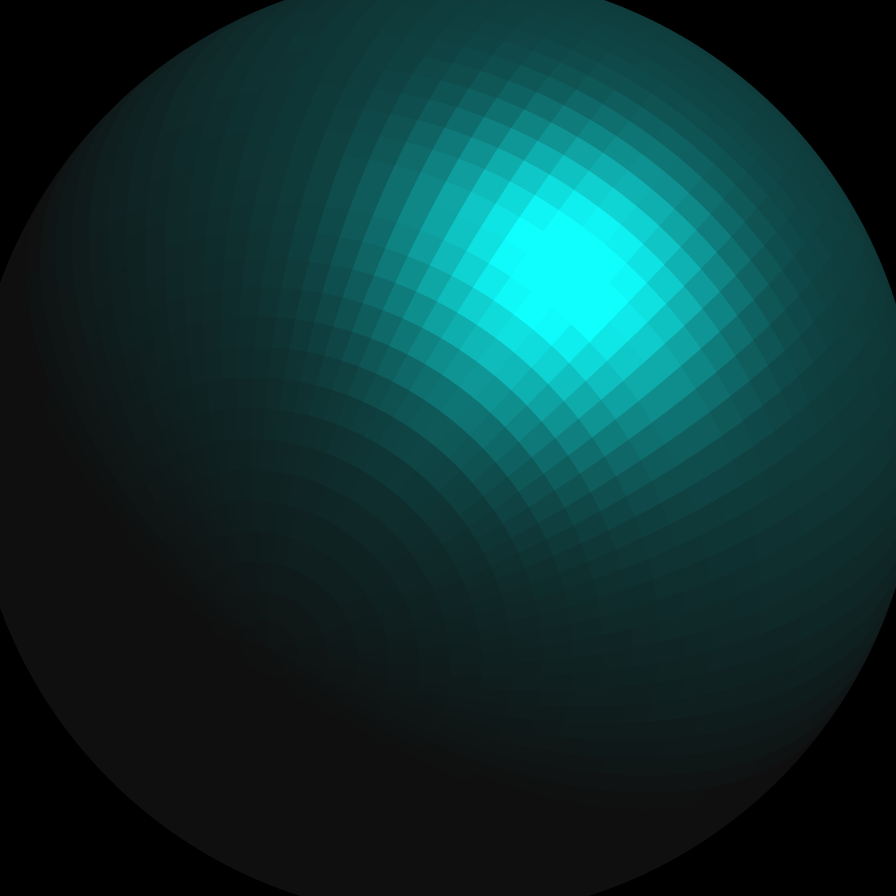
A Shadertoy shader for this background:

```glsl
// A faceted dark sphere with a cyan highlight, tiled in rings around a tilted pole.

const float STEP = 6.2831853 / 96.0;  // angular size of one facet

// Snap a unit normal to the centre of its latitude-longitude facet
vec3 facetNormal(vec3 n) {
    vec3 pole = normalize(vec3(-0.37, -0.43, 0.823));
    vec3 east = normalize(cross(vec3(0.0, 1.0, 0.0), pole));
    vec3 north = cross(pole, east);

    float polar = acos(clamp(dot(n, pole), -1.0, 1.0));
    float around = atan(dot(n, north), dot(n, east));
    polar = (floor(polar / STEP) + 0.5) * STEP;
    around = (floor(around / STEP) + 0.5) * STEP;

    vec3 outward = cos(around) * east + sin(around) * north;
    return cos(polar) * pole + sin(polar) * outward;
}

// Ambient grey plus cyan diffuse and specular light
vec3 shadeSphere(vec2 uv) {
    vec2 p = (uv - vec2(0.496, 0.503)) / 0.528;
    float r2 = dot(p, p);
    if (r2 > 1.0) return vec3(0.0);

    vec3 normal = facetNormal(vec3(p, sqrt(1.0 - r2)));
    vec3 light = normalize(vec3(0.46, 0.65, 0.61));
    vec3 halfway = normalize(light + vec3(0.0, 0.0, 1.0));
    float diffuse = 0.21 * max(dot(normal, light), 0.0);
    float specular = 0.85 * pow(max(dot(normal, halfway), 0.0), 17.0);
    return min(vec3(0.06) + vec3(0.0, 1.0, 1.0) * (diffuse + specular), 1.0);
}

void mainImage(out vec4 fragColor, in vec2 fragCoord) {
    // Average a 3 by 3 grid of samples to smooth the facet edges
    vec3 color = vec3(0.0);
    for (int i = 0; i < 9; i++) {
        vec2 offset = (vec2(i % 3, i / 3) - 1.0) / 3.0;
        vec2 centred = fragCoord + offset - 0.5 * iResolution.xy;
        color += shadeSphere(centred / min(iResolution.x, iResolution.y) + 0.5);
    }
    fragColor = vec4(color / 9.0, 1.0);
}
```
